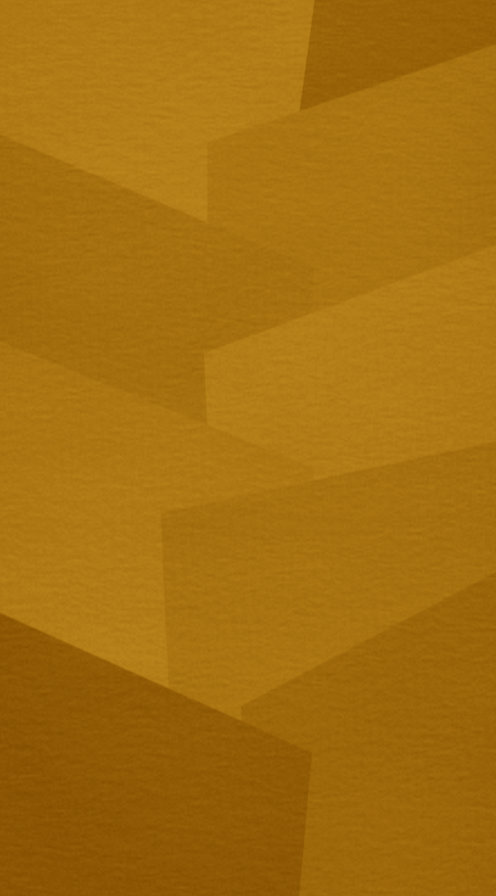
Reproduce this background procedurally as a WebGL 1 fragment shader.

```glsl
precision highp float;
// Overlapping ochre paper panels with slanted tops, alternating left and right.
// Each panel is a sloped top edge cut by a leaning side edge, painted in order;
// stretched noise then embosses the sheet with fine horizontal ribs and grain.

uniform vec2 u_resolution;

#define DARK vec3(0.545, 0.335, 0.015)
#define LIGHT vec3(0.715, 0.505, 0.102)
#define EDGE 0.002
#define RIB_SCALE vec2(60.0, 190.0)
#define RIB_DEPTH 0.045
#define GRAIN_SCALE 400.0
#define GRAIN_DEPTH 0.028
#define MOTTLE 0.08
#define VIGNETTE 0.10

const float LEFT = -1.0;
const float RIGHT = 1.0;

float hash(vec2 p) {
  return fract(sin(dot(p, vec2(127.1, 311.7))) * 43758.5453);
}

float noise(vec2 p) {
  vec2 cell = floor(p);
  vec2 f = fract(p);
  f = f * f * (3.0 - 2.0 * f);
  float low = mix(hash(cell), hash(cell + vec2(1.0, 0.0)), f.x);
  float high = mix(hash(cell + vec2(0.0, 1.0)), hash(cell + vec2(1.0, 1.0)), f.x);
  return mix(low, high, f.y);
}

// Height of the ribbed paper: wavering strands, finer in each octave
float paperHeight(vec2 q) {
  vec2 p = q * RIB_SCALE;
  p.y += 1.5 * noise(q * vec2(25.0, 40.0));
  float height = 0.0;
  float weight = 0.6;
  for (int i = 0; i < 2; i++) {
    height += weight * noise(p);
    p = p * vec2(2.1, 1.6) + 17.3;
    weight *= 0.6;
  }
  return height;
}

// Lays a panel over the tone; corner is where its top and side edges meet.
// slope is rise over run of the top, lean is run over rise of the side,
// fade changes the tone with depth below the top edge.
void panel(inout float tone, vec2 p, vec2 corner, float slope, float lean,
           float side, float value, float fade) {
  vec2 d = p - corner;
  float depth = slope * d.x - d.y;
  float inward = side * (d.x - lean * d.y);
  float mask = smoothstep(-EDGE, EDGE, depth) * smoothstep(-EDGE, EDGE, inward);
  tone = mix(tone, value + fade * max(depth, 0.0), mask);
}

void main() {
  vec2 uv = gl_FragCoord.xy / u_resolution;
  vec2 q = gl_FragCoord.xy / u_resolution.y;

  // Panels from back to front, starting with the light top sheet
  float tone = 0.86 + 0.5 * (1.0 - uv.y);
  panel(tone, uv, vec2(0.659, 1.100), 0.0, 0.246, RIGHT, 0.32, 0.0);
  panel(tone, uv, vec2(0.418, 0.841), 0.188, 0.0, RIGHT, 0.74, -0.2);
  panel(tone, uv, vec2(0.634, 0.7005), -0.236, 0.10, LEFT, 0.62, -0.1);
  panel(tone, uv, vec2(0.411, 0.6055), 0.2055, -0.087, RIGHT, 0.92, -0.2);
  panel(tone, uv, vec2(0.634, 0.477), -0.224, 0.10, LEFT, 0.76, 0.6);
  panel(tone, uv, vec2(0.324, 0.427), 0.119, -0.084, RIGHT, 0.62, 0.5);
  panel(tone, uv, vec2(0.486, 0.212), 0.291, 0.0, RIGHT, 0.43, 0.0);
  panel(tone, uv, vec2(0.629, 0.160), -0.248, 0.161, LEFT, 0.16, -0.5);

  // Broad unevenness and gentle darkening toward the sides
  float fromCentre = 2.0 * abs(uv.x - 0.5);
  tone += MOTTLE * (noise(q * vec2(9.0, 22.0)) - 0.5);
  tone -= VIGNETTE * fromCentre * fromCentre * fromCentre;
  tone = clamp(tone, 0.0, 1.1);
  vec3 color = mix(DARK, LIGHT, pow(vec3(tone), vec3(1.0, 1.0, 1.4)));

  // Ribs lit from above, then fine grain
  float relief = paperHeight(q) - paperHeight(q + vec2(0.0005, 0.0025));
  float grain = noise(q * GRAIN_SCALE) - 0.5;
  color += (RIB_DEPTH * relief + GRAIN_DEPTH * grain) * vec3(1.0, 0.95, 0.6);

  gl_FragColor = vec4(clamp(color, 0.0, 1.0), 1.0);
}
```
